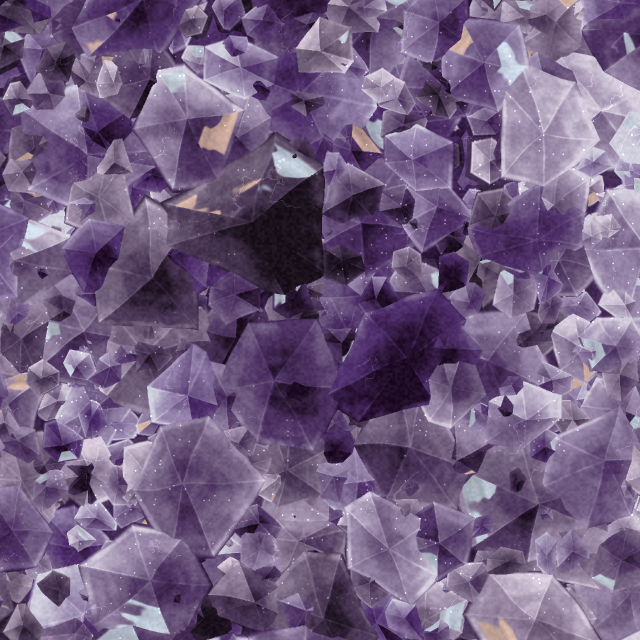
Reproduce this texture procedurally as a three.js fragment shader.

```glsl
// A cluster of amethyst points: irregular six-sided pyramids scattered on three
// jittered grids, the highest one visible at each place. Facets are toned by
// hash and direction, then veiled with noise, glints, bright ridges and dust.
varying vec2 vUv;

struct Crystal {
  float height; // depth order
  float gauge;  // 0 at the apex, 1 on the outline
  float gap;    // closeness to the ridge between two facets
  float facet;
  vec2 normal;
  vec2 id;
};

float hash(vec2 p) {
  return fract(sin(dot(p, vec2(127.1, 311.7))) * 43758.5453);
}

float noise(vec2 p) {
  vec2 i = floor(p), f = fract(p);
  f = f * f * (3.0 - 2.0 * f);
  return mix(mix(hash(i), hash(i + vec2(1, 0)), f.x),
             mix(hash(i + vec2(0, 1)), hash(i + vec2(1, 1)), f.x), f.y);
}

float fbm(vec2 p) {
  float sum = 0.0, amp = 0.5;
  for (int i = 0; i < 5; i++) {
    sum += amp * noise(p);
    p = mat2(1.6, 1.2, -1.2, 1.6) * p + 7.3;
    amp *= 0.5;
  }
  return sum;
}

// Adds one grid of crystals, keeping whichever stands highest at p
void scatter(vec2 p, float grid, float lift, float seed, inout Crystal best) {
  vec2 cell = floor(p * grid);
  for (int j = -1; j <= 1; j++) {
    for (int i = -1; i <= 1; i++) {
      vec2 home = cell + vec2(float(i), float(j));
      vec2 id = home + seed;
      vec2 q = p * grid - home - 0.15 - 0.7 * vec2(hash(id), hash(id + 5.7));
      float radius = mix(0.42, 0.66, hash(id + 9.1));
      if (dot(q, q) > 2.4 * radius * radius) continue;
      float turn = 6.2832 * hash(id + 3.3);
      Crystal c = Crystal(0.0, -9.0, 0.0, 0.0, vec2(0), id);
      float second = -9.0;
      for (int k = 0; k < 6; k++) {
        float r = hash(id + float(k) * 1.37 + 2.9);
        float angle = turn + (float(k) + 0.45 * fract(r * 17.0)) * 1.0472;
        vec2 n = vec2(cos(angle), sin(angle));
        float g = dot(q, n) / (radius * mix(0.65, 1.2, r));
        if (g > c.gauge) {
          second = c.gauge;
          c.gauge = g;
          c.facet = float(k);
          c.normal = n;
        } else {
          second = max(second, g);
        }
      }
      c.gap = c.gauge - second;
      c.height = lift + 0.7 * hash(id + 8.2) - 0.3 * c.gauge - 6.0 * max(c.gauge - 1.0, 0.0);
      if (c.height > best.height) best = c;
    }
  }
}

vec3 amethyst(float tone) {
  vec3 c = mix(vec3(0.11, 0.05, 0.13), vec3(0.31, 0.20, 0.40), smoothstep(0.0, 0.32, tone));
  c = mix(c, vec3(0.43, 0.35, 0.50), smoothstep(0.30, 0.48, tone));
  c = mix(c, vec3(0.59, 0.52, 0.66), smoothstep(0.46, 0.67, tone));
  return mix(c, vec3(0.83, 0.81, 0.87), smoothstep(0.65, 0.95, tone));
}

vec3 shade(Crystal c, vec2 p, float veil, float region) {
  float body = hash(c.id + 4.4);
  float face = hash(c.id + c.facet * 2.17 + 6.6);
  vec2 along = vec2(-c.normal.y, c.normal.x);
  float streak = noise(vec2(dot(p, c.normal) * 110.0, dot(p, along) * 22.0) + c.id);

  // Body colour, facet light, cloudy inside and paler towards the outline
  float tone = 0.46 + region + 0.42 * (body - 0.5) + 0.34 * (face - 0.5);
  tone += 0.09 * dot(c.normal, vec2(-0.4, 0.9)) + 0.7 * (veil - 0.48);
  tone += 0.2 * (smoothstep(0.1, 1.0, c.gauge) - 0.55) + 0.1 * (streak - 0.5);

  // Ridges, worn rim and the dark gap below it
  tone += 0.13 * (1.0 - smoothstep(0.0, 0.035, c.gap)) * veil * 1.6;
  tone += 0.16 * smoothstep(0.9, 0.98, c.gauge) * smoothstep(0.35, 0.6, veil);
  tone *= 1.0 - 0.75 * smoothstep(1.0, 1.1, c.gauge);

  // Some crystals are smoky, others deep violet
  vec3 col = amethyst(tone);
  float grey = dot(col, vec3(0.3, 0.5, 0.2));
  col = mix(grey * vec3(1.07, 0.95, 1.04), col, mix(0.5, 1.3, hash(c.id + 7.9)));

  // Mirror-like glints, mostly cool and a few warm
  float pick = hash(c.id + c.facet * 3.31 + 1.2);
  float patchy = smoothstep(0.42, 0.5, noise(p * 24.0 + c.id) + 0.25 * (streak - 0.5));
  float glint = step(0.91, pick) * patchy * smoothstep(0.36, 0.4, c.gauge)
              * (1.0 - smoothstep(0.92, 0.97, c.gauge));
  vec3 shine = mix(vec3(0.80, 0.86, 0.90), vec3(0.86, 0.72, 0.64), step(0.976, pick));
  return mix(col, shine * (0.8 + 0.3 * streak), glint * 0.85);
}

void main() {
  vec2 p = vUv;
  float veil = 0.7 * fbm(p * 9.0) + 0.3 * fbm(p * 45.0 + 3.0);
  float region = 0.2 * smoothstep(0.72, 1.0, p.x) + 0.18 * smoothstep(0.3, 0.0, length(p))
               - 0.13 * exp(-9.0 * dot(p - vec2(0.62, 0.48), p - vec2(0.62, 0.48)));

  // Four samples smooth the crystal edges; a slight warp bends them
  vec2 warp = 0.009 * vec2(noise(p * 17.0), noise(p * 17.0 + 40.0));
  vec3 col = vec3(0.0);
  for (int s = 0; s < 4; s++) {
    vec2 corner = vec2(mod(float(s), 2.0), floor(float(s) * 0.5)) - 0.5;
    vec2 q = p + warp + corner * 0.001;
    Crystal c = Crystal(-2.0, 1.06, 1.0, 0.0, vec2(0, 1), vec2(1.0));
    scatter(q, 5.6, 0.34, 11.0, c);
    scatter(q, 9.5, 0.22, 37.0, c);
    scatter(q, 18.0, 0.10, 71.0, c);
    col += 0.25 * shade(c, q, veil, region);
  }

  // Hairline fractures, dust specks and fine grain
  float crack = 1.0 - smoothstep(0.0, 0.012, abs(noise(p * 13.0 + veil * 2.0) - 0.5));
  col += 0.12 * crack * smoothstep(0.5, 0.65, noise(p * 19.0 + 8.0));
  vec2 dust = floor(p * 130.0);
  vec2 spot = fract(p * 130.0) - 0.3 - 0.4 * vec2(hash(dust), hash(dust + 3.0));
  float speck = step(0.94, hash(dust + 9.0)) * (1.0 - smoothstep(0.08, 0.27, length(spot)));
  col += 0.3 * speck * smoothstep(0.4, 0.55, veil);
  col += 0.07 * (noise(p * 260.0) - 0.5);
  gl_FragColor = vec4(clamp(col, 0.0, 1.0), 1.0);
}
```
